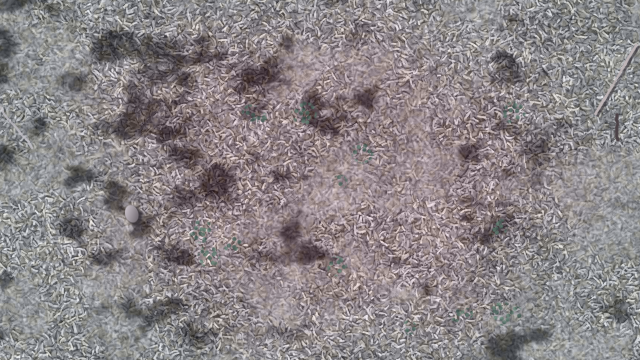
Give the GLSL for this texture, as a WebGL 1 fragment shader.

```glsl
precision highp float;
uniform vec2 u_resolution;

float hash(vec2 p) {
  vec3 q = fract(vec3(p.xyx) * 0.1031);
  q += dot(q, q.yzx + 33.33);
  return fract((q.x + q.y) * q.z);
}

vec2 hash2(vec2 p) {
  return vec2(hash(p + 17.3), hash(p + 71.9));
}

float noise(vec2 p) {
  vec2 i = floor(p), f = fract(p);
  f = f * f * (3.0 - 2.0 * f);
  return mix(mix(hash(i), hash(i + vec2(1, 0)), f.x),
             mix(hash(i + vec2(0, 1)), hash(i + vec2(1, 1)), f.x), f.y);
}

float fbm(vec2 p) {
  float sum = 0.0, amp = 0.53;
  for (int i = 0; i < 4; i++) {
    sum += amp * noise(p);
    p = mat2(1.6, 1.2, -1.2, 1.6) * p + 9.7;
    amp *= 0.5;
  }
  return sum;
}

// Coverage of one curved blade, in cell units
float blade(vec2 d, vec2 dir, float halfLength, float bend) {
  float along = dot(d, dir);
  float across = dot(d, vec2(-dir.y, dir.x)) + bend * along * along;
  return (1.0 - smoothstep(0.05, 0.2, abs(across)))
       * (1.0 - smoothstep(halfLength * 0.6, halfLength, abs(along)));
}

// Lays one layer of dry blades with their shadows over a tone
float layBlades(float tone, vec2 q, float seed, float strength) {
  vec2 home = floor(q);
  for (int j = -1; j <= 1; j++) {
    for (int i = -1; i <= 1; i++) {
      vec2 cell = home + vec2(i, j);
      vec2 r = hash2(cell + seed), s = hash2(cell + seed + 133.0);
      vec2 d = q - cell - r;
      vec2 dir = vec2(cos(6.283 * s.x), sin(6.283 * s.x));
      float halfLength = 0.3 + 0.6 * s.y;
      float bend = r.x - 0.5;
      float shadow = blade(d + vec2(-0.12, 0.2), dir, halfLength, bend);
      tone = mix(tone, 0.27, shadow * 0.5 * strength);
      float level = mix(0.48, 0.9, hash(cell + seed + 51.0));
      tone = mix(tone, level, blade(d, dir, halfLength, bend) * 0.82 * strength);
    }
  }
  return tone;
}

float stick(vec2 p, vec2 a, vec2 b, float radius) {
  vec2 ab = b - a;
  float t = clamp(dot(p - a, ab) / dot(ab, ab), 0.0, 1.0);
  float wobble = 0.004 * (noise(vec2(t * 6.0, a.x * 30.0)) - 0.5);
  return 1.0 - smoothstep(radius * 0.4, radius + 0.002, length(p - a - ab * t + wobble));
}

// Small creeping plants, each a loose cluster of round leaves
float leaves(vec2 p) {
  float cluster = 0.0;
  for (int i = 0; i < 18; i++) {
    vec2 r = hash2(vec2(float(i) * 7.0, 4.0));
    vec2 center = vec2(0.55 + 0.95 * r.x, 0.04 + 0.65 * r.y);
    float size = 0.018 + 0.028 * hash(vec2(float(i), 92.0));
    cluster = max(cluster, 1.0 - smoothstep(0.3, 1.0, length(p - center) / size));
  }
  vec2 q = p * 75.0, home = floor(q);
  float leaf = 0.0;
  for (int j = -1; j <= 1; j++) {
    for (int i = -1; i <= 1; i++) {
      vec2 cell = home + vec2(i, j);
      float d = length(q - cell - hash2(cell));
      leaf = max(leaf, (1.0 - smoothstep(0.25, 0.6, d)) * step(0.3, hash(cell + 5.0)));
    }
  }
  return leaf * smoothstep(0.05, 0.5, cluster);
}

void main() {
  vec2 p = gl_FragCoord.xy / u_resolution.y;

  // Bare soil, widest at the right edge
  float rightBank = 1.0 - smoothstep(0.1, 0.4, length((p - vec2(1.72, 0.42)) * vec2(0.9, 1.0)));
  float soil = smoothstep(0.52, 0.72, fbm(p * 6.0 + 3.0) + 0.14 * rightBank);
  float tone = 0.55 + 0.09 * soil + 0.22 * (fbm(p * 38.0) - 0.5);

  // Matted dry grass
  float strength = 1.0 - 0.6 * soil;
  for (int i = 0; i < 5; i++) {
    float k = float(i);
    vec2 q = mat2(cos(k), sin(k), -sin(k), cos(k)) * p * (34.0 + 5.0 * k);
    tone = layBlades(tone, q + 40.0, k * 37.0, strength);
  }
  tone += 0.16 * (noise(p * 150.0) - 0.5) + 0.16 * (fbm(p * 11.0 + 20.0) - 0.5);

  // Dark hollows, deeper toward the upper left
  float hollowBias = 0.1 * (1.0 - smoothstep(0.1, 0.55, length((p - vec2(0.35, 0.7)) * vec2(0.8, 1.2))));
  float hollow = smoothstep(0.58, 0.8, fbm(p * vec2(10.0, 14.0) + 61.0) + hollowBias);
  tone = mix(tone, tone * 0.5, hollow * (1.0 - 0.6 * rightBank));
  tone = clamp(tone, 0.12, 0.92);

  // Rosy centre, cool grey margins
  float rosy = 1.0 - smoothstep(0.35, 1.0, length((p - vec2(0.92, 0.52)) * vec2(1.1, 1.5)) + 0.3 * (fbm(p * 4.0) - 0.5));
  vec3 color = vec3(tone) + mix(vec3(-0.01, 0.002, 0.02), vec3(0.035, -0.025, 0.004), rosy);
  float straw = smoothstep(0.45, 0.7, noise(p * 60.0 + 8.0));
  color += straw * vec3(0.012, 0.004, -0.03);

  vec3 leafColor = mix(vec3(0.17, 0.27, 0.25), vec3(0.42, 0.57, 0.5), noise(p * 110.0));
  color = mix(color, leafColor, 0.75 * leaves(p));

  // Twigs and pale stems
  vec2 shade = vec2(-0.006, 0.005);
  vec2 tip = vec2(1.766, 0.873), foot = vec2(1.655, 0.685);
  color = mix(color, vec3(0.25, 0.23, 0.26), 0.7 * stick(p + shade, tip, foot, 0.004));
  color = mix(color, vec3(0.75, 0.71, 0.72), stick(p, tip, foot, 0.004));
  color = mix(color, vec3(0.3, 0.26, 0.28), stick(p, vec2(1.713, 0.68), vec2(1.715, 0.61), 0.005));
  color = mix(color, vec3(0.76, 0.75, 0.78), 0.8 * stick(p, vec2(0.0, 0.7), vec2(0.09, 0.59), 0.003));

  // Pebble
  vec2 d = (p - vec2(0.366, 0.406)) * mat2(0.95, 0.3, -0.3, 0.95) / vec2(0.019, 0.026);
  color = mix(color, vec3(0.2, 0.18, 0.21), 0.7 * (1.0 - smoothstep(0.8, 1.3, length(d + vec2(-0.3, 0.3)))));
  vec3 stone = vec3(0.62, 0.59, 0.62) + 0.12 * (d.y - d.x);
  color = mix(color, stone, 1.0 - smoothstep(0.85, 1.05, length(d)));

  gl_FragColor = vec4(color, 1.0);
}
```
